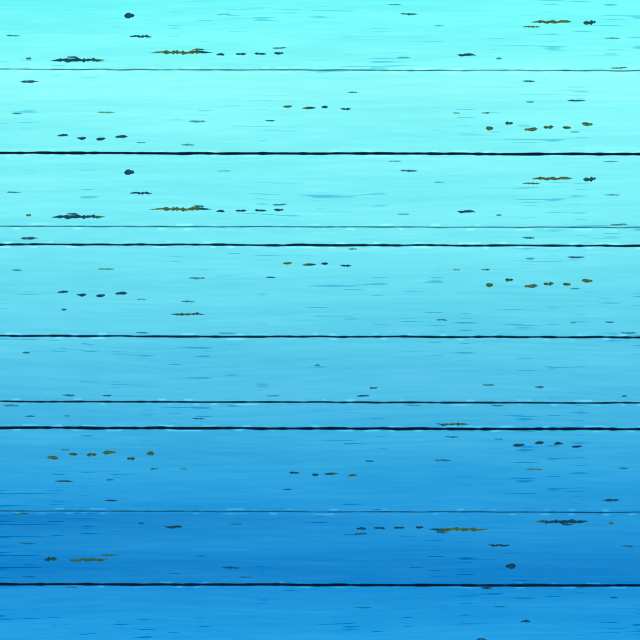
Give the GLSL for this texture, as a Shadertoy shader.

```glsl
// Painted horizontal planks fading from pale aqua down to deep blue, with dark
// seams, fine wood grain and chipped paint. Chips live in one shared plank
// layout that is repeated for the upper boards and turned around for the lower.

float hash(vec2 p) {
    p = fract(p * vec2(123.34, 345.45));
    p += dot(p, p + 34.35);
    return fract(p.x * p.y);
}

float noise(vec2 p) {
    vec2 i = floor(p), f = fract(p);
    f = f * f * (3.0 - 2.0 * f);
    return mix(mix(hash(i), hash(i + vec2(1, 0)), f.x),
               mix(hash(i + vec2(0, 1)), hash(i + vec2(1, 1)), f.x), f.y);
}

float fbm(vec2 p) {
    float sum = 0.0, amp = 0.5;
    for (int i = 0; i < 4; i++) {
        sum += amp * noise(p);
        p = p * 2.03 + 17.1;
        amp *= 0.5;
    }
    return sum;
}

// Height runs downward from the top edge
vec3 paint(float y) {
    vec3 ramp[9] = vec3[9](
        vec3(0.45, 0.99, 0.99), vec3(0.53, 0.99, 0.99), vec3(0.50, 0.96, 0.98),
        vec3(0.46, 0.92, 0.97), vec3(0.38, 0.83, 0.93), vec3(0.30, 0.74, 0.90),
        vec3(0.17, 0.63, 0.87), vec3(0.11, 0.55, 0.83), vec3(0.14, 0.62, 0.89));
    float t = clamp(y, 0.0, 0.9999) * 8.0;
    int i = int(t);
    return mix(ramp[i], ramp[i + 1], fract(t));
}

// Ragged flat flake; size holds half width and half height
float flake(vec2 d, vec2 size, float seed, float px) {
    float ragged = noise(vec2(d.x * 330.0, seed * 37.0));
    float sway = (noise(vec2(d.x * 130.0, seed * 53.0)) - 0.5) * size.y;
    float reach = size.y * (0.55 + 0.8 * ragged) * (1.0 - pow(abs(d.x / size.x), 4.0));
    return smoothstep(px, -px, abs(d.y - sway) - reach);
}

// Large chip groups: centre, half span, half height
float chipGroups(vec2 p, float px) {
    vec4 groups[12] = vec4[12](
        vec4(0.122, 0.094, 0.041, 0.0025), vec4(0.283, 0.082, 0.047, 0.0024),
        vec4(0.862, 0.034, 0.031, 0.0022), vec4(0.921, 0.035, 0.010, 0.0030),
        vec4(0.202, 0.023, 0.008, 0.0038), vec4(0.220, 0.057, 0.017, 0.0016),
        vec4(0.391, 0.086, 0.050, 0.0016), vec4(0.495, 0.168, 0.060, 0.0014),
        vec4(0.842, 0.197, 0.090, 0.0025), vec4(0.143, 0.215, 0.060, 0.0017),
        vec4(0.293, 0.246, 0.025, 0.0017), vec4(0.729, 0.086, 0.014, 0.0016));
    float cover = 0.0;
    for (int i = 0; i < 12; i++) {
        vec4 g = groups[i];
        vec2 d = p - g.xy, size = g.zw;
        float seed = float(i) + 1.3;
        // Long groups break up into separate flakes
        if (g.z > 0.0495) {
            float k = floor(d.x / 0.03);
            float r = hash(vec2(k, seed));
            if (abs((k + 0.5) * 0.03) > g.z) continue;
            d.x -= (k + 0.5) * 0.03 + (r - 0.5) * 0.006;
            d.y -= (hash(vec2(seed, k)) - 0.5) * size.y * 4.0;
            size.x = mix(0.005, 0.011, r);
            seed += k * 0.7;
        }
        cover = max(cover, flake(d, size, seed, px));
    }
    return cover;
}

// Sparse small chips, one at most per cell
float smallChips(vec2 p, float px) {
    vec2 grid = vec2(15.0, 60.0), id = floor(p * grid);
    float r = hash(id + 3.7), s = hash(id + 41.2);
    if (r > 0.13) return 0.0;
    vec2 d = p - (id + vec2(0.25 + 0.5 * s, 0.3 + 3.0 * r)) / grid;
    vec2 size = vec2(mix(0.004, 0.014, hash(id + 9.1)), mix(0.0008, 0.0017, s));
    return flake(d, size, s * 9.0, px) * mix(0.4, 0.95, hash(id + 77.0));
}

void mainImage(out vec4 fragColor, in vec2 fragCoord) {
    vec2 uv = fragCoord / iResolution.xy;
    vec2 p = vec2(uv.x, 1.0 - uv.y);
    float px = 0.8 / iResolution.y;

    // Paint, with small changes of tone between boards
    vec3 col = paint(p.y);
    col += vec3(0.03, 0.015, 0.005) * smoothstep(0.108, 0.11, p.y) * smoothstep(0.157, 0.155, p.y);
    col -= vec3(0.03, 0.05, 0.04) * smoothstep(0.85, 0.91, p.y) * smoothstep(0.915, 0.913, p.y);
    col -= vec3(0.03, 0.06, 0.05) * smoothstep(0.798, 0.806, p.y)
         * smoothstep(0.86, 0.81, p.y) * smoothstep(0.75, 0.2, p.x);

    // Wavy grain, soft stains and thin scratches
    vec2 g = p + vec2(0.0, 0.012 * noise(p * vec2(4.0, 9.0)));
    col += (fbm(g * vec2(3.0, 45.0)) - 0.47) * vec3(0.07, 0.06, 0.04);
    col += (fbm(g * vec2(14.0, 260.0)) - 0.47) * vec3(0.07, 0.05, 0.03);
    float scratch = smoothstep(0.76, 0.95, noise(g * vec2(22.0, 420.0)))
                  * smoothstep(0.5, 0.75, noise(p * vec2(7.0, 28.0)));
    col -= scratch * vec3(0.14, 0.12, 0.07);

    // Upper boards repeat the layout, lower boards turn it around
    vec2 q = p;
    if (p.y > 0.628) q = vec2(1.0 - p.x, 0.909 - p.y);
    else if (p.y > 0.2435) q.y -= 0.2448;
    float chips = max(chipGroups(q, px), smallChips(q, px));
    float rust = smoothstep(0.48, 0.75, noise(q * vec2(24.0, 60.0) + 5.0));
    vec3 wood = mix(vec3(0.07, 0.23, 0.31), vec3(0.27, 0.34, 0.19), rust);
    wood *= 0.75 + 0.5 * noise(q * vec2(300.0, 700.0));
    col = mix(col, wood, chips * 0.92);

    // Seams: height, half thickness, darkness
    vec3 seams[9] = vec3[9](
        vec3(0.109, 0.0008, 0.72), vec3(0.2395, 0.0018, 1.0), vec3(0.354, 0.0008, 0.75),
        vec3(0.3825, 0.0014, 0.95), vec3(0.5255, 0.0014, 0.95), vec3(0.628, 0.0012, 0.92),
        vec3(0.669, 0.0018, 1.0), vec3(0.799, 0.0008, 0.72), vec3(0.9135, 0.0018, 1.0));
    for (int i = 0; i < 9; i++) {
        vec3 s = seams[i];
        float row = float(i) * 7.3;
        float wobble = noise(vec2(p.x * 32.0, row)) - 0.5;
        float d = p.y - s.x - 0.0022 * (p.x - 0.3) - wobble * 0.0012;
        float width = s.y * (0.65 + 0.7 * noise(vec2(p.x * 95.0, row + 3.0)));
        float worn = s.z * mix(1.0, 0.55 + 0.45 * noise(vec2(p.x * 18.0, row)), step(s.y, 0.001));
        // Pale paint lip and flecks along the edge
        float lip = exp(-pow((abs(d) - 0.0035) / 0.0015, 2.0));
        col += lip * 0.10 * smoothstep(0.6, 0.85, noise(vec2(p.x * 75.0, row + sign(d))));
        col = mix(col, vec3(0.02, 0.11, 0.19), worn * smoothstep(px, -px, abs(d) - width));
    }
    fragColor = vec4(clamp(col, 0.0, 1.0), 1.0);
}
```
